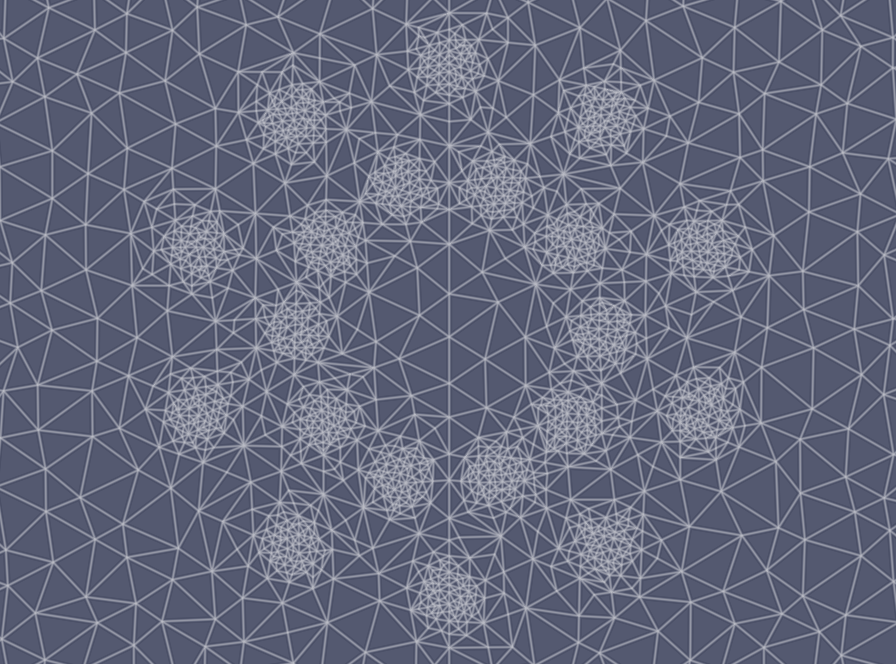
This background is drawn by a WebGL 2 fragment shader. Its source:

```glsl
#version 300 es
precision highp float;
// A pale wire mesh on slate blue, refined into dense discs on two rings of ten.
// A jittered triangular lattice is bisected, longest edge first, until every
// edge is short enough for its distance from the nearest disc.

uniform vec2 u_resolution;
out vec4 fragColor;

#define LATTICE_EDGE 0.070
#define LATTICE_JITTER 0.50
#define SPLIT_JITTER 0.24
#define INNER_RING 0.230
#define OUTER_RING 0.400
#define DISC_RADIUS 0.034
#define FINE_EDGE 0.0185
#define COARSE_EDGE 0.110
#define EDGE_GROWTH 1.35
#define LINE_REACH 0.0029
#define LINE_STRENGTH 0.43

const float SECTOR = 6.2831853 / 10.0;
const vec2 MESH_CENTRE = vec2(0.0018);
const vec3 SLATE = vec3(0.33, 0.35, 0.44);
const vec3 SHADE = vec3(0.295, 0.315, 0.405);
const vec3 WIRE = vec3(0.92, 0.92, 0.93);

// Integer hash of a position; the shift keeps both floats positive
vec2 hash2(vec2 v) {
    uvec2 h = floatBitsToUint(v + 64.0) * 1664525u + 1013904223u;
    for (int k = 0; k < 2; k++) {
        h.x += h.y * 1664525u;
        h.y += h.x * 1664525u;
        h ^= h >> 16u;
    }
    return vec2(h & 0xffffu) / 65535.0;
}

float cross2(vec2 a, vec2 b) { return a.x * b.y - a.y * b.x; }

float segmentDistance(vec2 p, vec2 a, vec2 b) {
    vec2 ab = b - a;
    float t = clamp(dot(p - a, ab) / dot(ab, ab), 0.0, 1.0);
    return length(p - a - ab * t);
}

// Lattice vertex; the middle column stays on the vertical axis
vec2 latticeVertex(vec2 id) {
    vec2 jitter = (hash2(id) - 0.5) * LATTICE_JITTER;
    if (id.x == 0.0) jitter.x = 0.0;
    return LATTICE_EDGE * (vec2(id.x * 0.8660254, id.y + 0.5 * id.x) + jitter);
}

bool inside(vec2 p, vec2 a, vec2 b, vec2 c) {
    return cross2(b - a, p - a) >= 0.0 && cross2(c - b, p - b) >= 0.0
        && cross2(a - c, p - c) >= 0.0;
}

// Disc centre on a ring that lies nearest in angle
vec2 ringCentre(vec2 p, float radius, float phase) {
    float angle = round((atan(p.y, p.x) - phase) / SECTOR) * SECTOR + phase;
    return radius * vec2(cos(angle), sin(angle));
}

// Length of an edge that must be split, or zero if it is short enough
float splitLength(vec2 a, vec2 b) {
    vec2 mid = 0.5 * (a + b);
    float d = min(segmentDistance(ringCentre(mid, INNER_RING, 0.0), a, b),
                  segmentDistance(ringCentre(mid, OUTER_RING, 0.5 * SECTOR), a, b));
    float limit = FINE_EDGE + EDGE_GROWTH * max(d - DISC_RADIUS, 0.0);
    float len = distance(a, b);
    return len > min(limit, COARSE_EDGE) ? len : 0.0;
}

// Split point on an edge, the same from either side
vec2 splitPoint(vec2 a, vec2 b) {
    float t = 0.5 + (hash2(0.5 * (a + b)).x - 0.5) * SPLIT_JITTER;
    bool ordered = a.x < b.x || (a.x == b.x && a.y < b.y);
    return ordered ? mix(a, b, t) : mix(b, a, t);
}

void main() {
    vec2 p = (gl_FragCoord.xy - 0.5 * u_resolution) / u_resolution.y - MESH_CENTRE;

    // Find the lattice triangle around this point
    vec2 a = vec2(0.0), b = vec2(0.0), c = vec2(0.0);
    float column = p.x / (LATTICE_EDGE * 0.8660254);
    vec2 cell = floor(vec2(column, p.y / LATTICE_EDGE - 0.5 * column));
    for (int k = 0; k < 9; k++) {
        vec2 id = cell + vec2(k % 3 - 1, k / 3 - 1);
        vec2 v00 = latticeVertex(id), v10 = latticeVertex(id + vec2(1, 0));
        vec2 v01 = latticeVertex(id + vec2(0, 1)), v11 = latticeVertex(id + 1.0);
        if (inside(p, v00, v10, v01)) { a = v00; b = v10; c = v01; break; }
        if (inside(p, v10, v11, v01)) { a = v10; b = v11; c = v01; break; }
    }

    // Bisect towards the point, turning the longest edge to ab each time
    for (int k = 0; k < 16; k++) {
        vec3 s = vec3(splitLength(a, b), splitLength(b, c), splitLength(c, a));
        float longest = max(s.x, max(s.y, s.z));
        if (longest == 0.0) break;
        vec2 a0 = a, b0 = b;
        if (s.x < longest) {
            if (s.y == longest) { a = b; b = c; c = a0; }
            else { a = c; b = a0; c = b0; }
        }
        vec2 m = splitPoint(a, b);
        if (cross2(c - m, p - m) > 0.0) b = m; else a = m;
    }

    // Soft thin wires, joined where they cross, with a slight dark rim
    vec3 d = vec3(segmentDistance(p, a, b), segmentDistance(p, b, c), segmentDistance(p, c, a));
    float reach = max(LINE_REACH, 1.1 / u_resolution.y);
    vec3 gaps = 1.0 - LINE_STRENGTH * (1.0 - smoothstep(vec3(0.0), vec3(reach), d));
    float light = 1.0 - gaps.x * gaps.y * gaps.z;
    float near = min(d.x, min(d.y, d.z)) / reach;
    float rim = smoothstep(0.8, 1.1, near) * (1.0 - smoothstep(1.4, 1.9, near));
    fragColor = vec4(mix(mix(SLATE, SHADE, rim), WIRE, light), 1.0);
}
```
